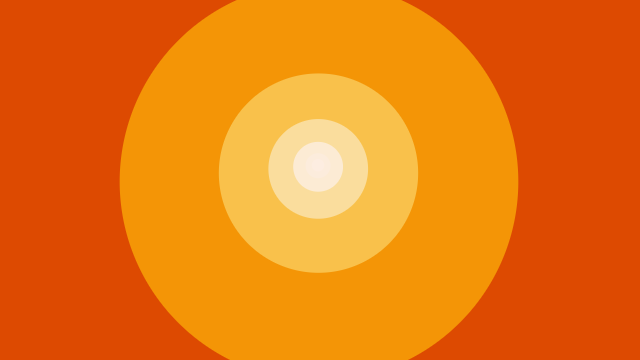
This background is drawn by a Shadertoy shader. Its source:

```glsl
// Nested warm discs, each half the size of the last, glowing pale on burnt orange.

const int DISC_COUNT = 6;
const float OUTER_RADIUS = 0.5537;              // in canvas heights
const float SHRINK = 0.5;                       // size ratio between discs
const vec2 FOCUS = vec2(-0.0056, 0.0426);       // point the discs converge on
const vec2 OUTER_SHIFT = vec2(0.0028, -0.0470); // outer disc centre from focus

const vec3 BACKDROP = vec3(0.866, 0.290, 0.002);
const vec3 DISC_COLORS[DISC_COUNT] = vec3[DISC_COUNT](
    vec3(0.955, 0.584, 0.024),
    vec3(0.977, 0.757, 0.296),
    vec3(0.981, 0.867, 0.614),
    vec3(0.988, 0.922, 0.833),
    vec3(0.990, 0.925, 0.862),
    vec3(0.992, 0.929, 0.882)
);

// Antialiased coverage of a disc
float discMask(vec2 point, vec2 center, float radius, float pixel) {
    float edge = length(point - center) - radius;
    return clamp(0.5 - edge / pixel, 0.0, 1.0);
}

void mainImage(out vec4 fragColor, in vec2 fragCoord) {
    // Centred coordinates with a canvas height of one
    vec2 point = (fragCoord - 0.5 * iResolution.xy) / iResolution.y;
    float pixel = 1.0 / iResolution.y;

    // Discs from the largest to the smallest
    vec3 color = BACKDROP;
    float scale = 1.0;
    for (int i = 0; i < DISC_COUNT; i++) {
        vec2 center = FOCUS + OUTER_SHIFT * scale;
        float mask = discMask(point, center, OUTER_RADIUS * scale, pixel);
        color = mix(color, DISC_COLORS[i], mask);
        scale *= SHRINK;
    }

    fragColor = vec4(color, 1.0);
}
```
